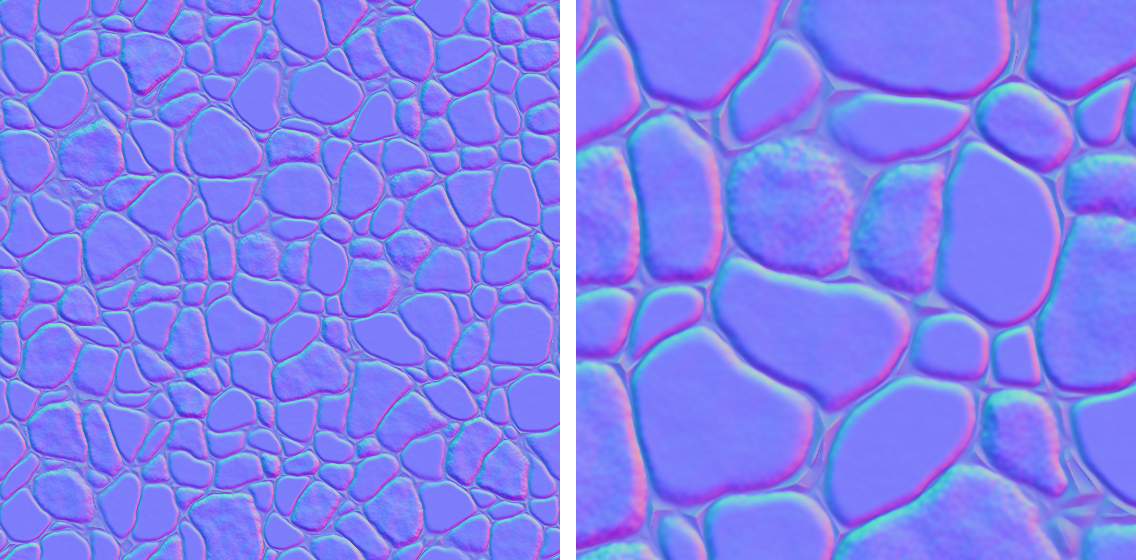
Left, the full canvas; right, a detail of the centre.
A Shadertoy shader for this texture map:

```glsl
vec3 hash3(vec2 cell) {
    vec3 q = fract(cell.xyx * vec3(0.1031, 0.1030, 0.0973));
    q += dot(q, q.yxz + 33.33);
    return fract((q.xxy + q.yzz) * q.zyx);
}

float cornerSlope(vec2 cell, vec2 offset, float period) {
    float angle = 6.2832 * hash3(mod(cell, period) + 7.0).x;
    return dot(vec2(cos(angle), sin(angle)), offset);
}

// Tileable gradient noise
float gradientNoise(vec2 p, float period) {
    vec2 i = floor(p), f = p - i;
    vec2 u = f * f * f * (f * (f * 6.0 - 15.0) + 10.0);
    vec2 e = vec2(1.0, 0.0);
    float low = mix(cornerSlope(i, f, period), cornerSlope(i + e, f - e, period), u.x);
    float high = mix(cornerSlope(i + e.yx, f - e.yx, period), cornerSlope(i + 1.0, f - 1.0, period), u.x);
    return mix(low, high, u.y);
}

// Rounded power-diagram cells: x = distance inside the edge, y = roughness, z = tilt
vec3 stoneCell(vec2 p, float period) {
    vec2 home = floor(p), center = vec2(0.0);
    vec3 traits = vec3(0.0);
    float nearest = 1e5;
    for (int y = -2; y <= 2; y++)
    for (int x = -2; x <= 2; x++) {
        vec2 cell = home + vec2(x, y);
        vec3 h = hash3(mod(cell, period));
        vec2 c = cell + 0.13 + 0.74 * h.xy;
        float power = dot(p - c, p - c) - 1.15 * h.z * h.z * h.z;
        if (power < nearest) {
            nearest = power;
            center = c;
            traits = h;
        }
    }
    // Smooth minimum over all bisectors rounds the corners
    float sum = 0.0;
    for (int y = -2; y <= 2; y++)
    for (int x = -2; x <= 2; x++) {
        vec2 cell = home + vec2(x, y);
        vec3 h = hash3(mod(cell, period));
        vec2 c = cell + 0.13 + 0.74 * h.xy;
        float span = distance(c, center);
        if (span > 0.001) {
            float power = dot(p - c, p - c) - 1.15 * h.z * h.z * h.z;
            sum += exp(-11.0 * (power - nearest) / (2.0 * span));
        }
    }
    float edge = -log(sum + 1e-9) / 11.0;
    return vec3(edge, fract(traits.z * 13.0), dot(p - center, traits.yx - 0.5));
}

// Steep shoulder that levels out into a flat top
float shoulder(float edge, float width) {
    float t = 1.0 - clamp(edge / width, 0.0, 1.0);
    return 0.43 * width * (1.0 - t * t * t);
}

float height(vec2 p, out float edge) {
    vec2 warp = vec2(gradientNoise(p * 0.5, 8.0), gradientNoise(p * 0.5 + 3.7, 8.0)) * 0.7;
    warp += vec2(gradientNoise(p * 2.0, 32.0), gradientNoise(p * 2.0 + 5.3, 32.0)) * 0.09;
    vec3 stone = stoneCell(p + warp, 16.0);

    float lumps = gradientNoise(p * 2.0 + 9.1, 32.0);
    float grit = gradientNoise(p * 5.0, 80.0) + 0.4 * gradientNoise(p * 12.0, 192.0);
    float rough = stone.y * stone.y;
    // Chipped outline
    edge = stone.x - 0.02 + (0.012 + 0.025 * rough) * grit;

    if (edge > 0.0) {
        float top = smoothstep(0.0, 0.16, edge);
        float relief = rough * (0.06 * lumps + 0.011 * grit + 0.14 * stone.z) + 0.002 * grit;
        return shoulder(edge, mix(0.1, 0.22, stone.y)) + top * relief;
    }
    // Mortar with small pebbles in the wider gaps
    float floorLevel = 0.026 * (exp(edge / 0.02) - 1.0);
    float gap = smoothstep(0.01, 0.13, -edge);
    vec3 pebble = stoneCell(p * 2.5 + warp, 40.0);
    return floorLevel + gap * (0.08 * smoothstep(-0.05, 0.25, pebble.x) + 0.015 * grit);
}

void mainImage(out vec4 fragColor, in vec2 fragCoord) {
    vec2 p = 16.0 * fragCoord / iResolution.xy;
    float delta = 0.032, edge, unused;
    float h = height(p - 0.3 * delta, edge);
    vec2 slope = vec2(height(p + delta * vec2(0.7, -0.3), unused), height(p + delta * vec2(-0.3, 0.7), unused)) - h;
    vec3 normal = normalize(vec3(-slope / delta, 1.0));

    // Encode the normal, duller inside the joints
    vec3 color = 0.49 + vec3(0.49, 0.49, 0.495) * normal;
    float joint = 1.0 - smoothstep(-0.05, 0.04, edge);
    color = mix(color, vec3(0.51, 0.54, 0.83), 0.45 * joint);
    fragColor = vec4(color, 1.0);
}
```
